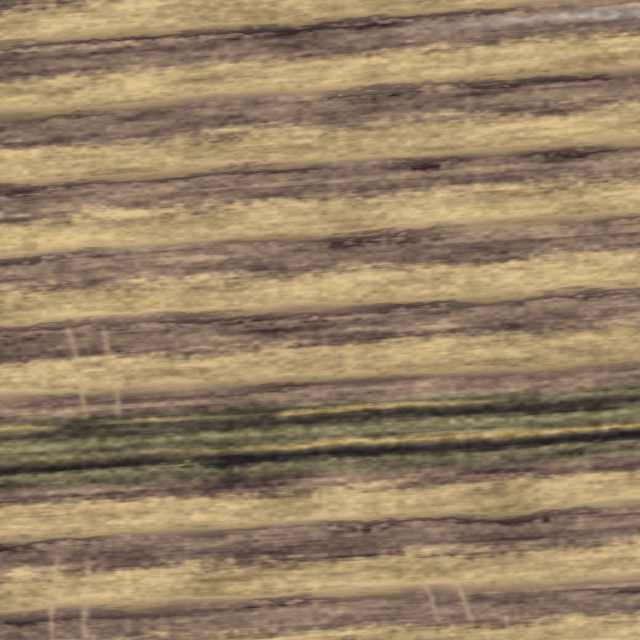
This texture is drawn by a Shadertoy shader. Its source:

```glsl
// Harvested field seen from above: straw swaths alternate with bare soil,
// cut by a dark weedy ditch and faint wheel tracks. Everything is drawn in
// sheared row coordinates and roughened with stretched value noise.

const vec3 SHADOW = vec3(0.22, 0.17, 0.15);
const vec3 STRAW = vec3(0.81, 0.71, 0.55);
const vec3 SOIL_TINT = vec3(0.004, -0.008, 0.022);
const vec3 STRAW_TINT = vec3(0.006, 0.004, -0.026);
const vec3 WEED_TINT = vec3(-0.045, 0.005, -0.035);
const vec3 DITCH_BLACK = vec3(0.15, 0.13, 0.14);
const vec3 DITCH_GRASS = vec3(0.57, 0.55, 0.40);
const vec3 DITCH_STRAW = vec3(0.78, 0.66, 0.42);
const vec3 PALE_STONE = vec3(0.72, 0.66, 0.62);

const float ROW_PERIOD = 0.111;
const float ROW_PHASE = 0.043;
const float SLOPE_BOTTOM = 0.050;
const float SLOPE_TOP = 0.075;
const float SOIL_TONE = 0.48;
const float STRAW_TONE = 0.86;
const float STREAK_CONTRAST = 0.62;
const float GRAIN_CONTRAST = 0.34;
const float DITCH_CENTRE = 0.713;

float hash(vec2 p) {
    return fract(sin(dot(p, vec2(127.1, 311.7))) * 43758.5453);
}

float noise(vec2 p) {
    vec2 i = floor(p), f = fract(p);
    f = f * f * (3.0 - 2.0 * f);
    return mix(mix(hash(i), hash(i + vec2(1, 0)), f.x),
               mix(hash(i + vec2(0, 1)), hash(i + vec2(1, 1)), f.x), f.y);
}

// Layered noise, centred on zero
float fbm(vec2 p) {
    float sum = 0.0, weight = 0.5;
    for (int i = 0; i < 4; i++) {
        sum += weight * (noise(p) - 0.5);
        p = p * 2.03 + 17.3;
        weight *= 0.6;
    }
    return sum;
}

// Soft line of a given half width
float ribbon(float x, float width) {
    x /= width;
    return exp(-x * x);
}

// Pair of curved wheel marks; span holds the lower and upper end
float wheelTracks(vec2 uv, float xTop, float lean, vec2 span) {
    float t = (span.y - uv.y) / (span.y - span.x);
    float x = uv.x - xTop - lean * (1.3 * t - 0.3 * t * t);
    x += 0.006 * (noise(uv * 45.0) - 0.5);
    float ends = smoothstep(0.0, 0.15, t) * smoothstep(1.0, 0.88, t);
    float gap = 0.052;
    return ends * (ribbon(x, 0.006) + ribbon(x - gap, 0.006));
}

void mainImage(out vec4 fragColor, in vec2 fragCoord) {
    vec2 uv = fragCoord / iResolution.xy;

    // Row coordinates: x along the rows, depth across them from the top
    float depth = 1.0 - uv.y + uv.x * mix(SLOPE_BOTTOM, SLOPE_TOP, uv.y);
    vec2 row = vec2(uv.x, depth);
    float wobble = 0.008 * fbm(row * vec2(5.0, 9.0)) + 0.004 * fbm(row * vec2(28.0, 40.0));
    float streak = fbm(row * vec2(9.0, 75.0));
    float grain = 0.6 * noise(row * vec2(75.0, 150.0)) + 0.4 * noise(row * vec2(130.0, 225.0) + 9.0) - 0.5;

    // Straw swaths with ragged edges
    float q = fract((depth + wobble - ROW_PHASE) / ROW_PERIOD + 0.5) - 0.5;
    q += 0.26 * streak + 0.10 * grain;
    float straw = smoothstep(-0.38, -0.16, q) * (1.0 - smoothstep(0.15, 0.30, q));
    float ditch = smoothstep(0.064, 0.045, abs(depth + wobble - DITCH_CENTRE));
    straw *= 1.0 - ditch;

    // Long thin streaks and the broken shadow below each swath
    float paleStreak = smoothstep(0.64, 0.88, noise(row * vec2(4.0, 85.0) + 31.0));
    float darkStreak = smoothstep(0.68, 0.92, noise(row * vec2(5.0, 105.0) + 73.0));
    float patchy = smoothstep(0.30, 0.75, noise(row * vec2(9.0, 20.0) + 5.0));
    float tone = mix(SOIL_TONE, STRAW_TONE, straw);
    tone += STREAK_CONTRAST * streak + GRAIN_CONTRAST * grain;
    tone += 0.20 * fbm(row * vec2(4.0, 12.0) + 40.0);
    tone += 0.20 * paleStreak * (1.0 - straw) - 0.17 * darkStreak * (1.0 - 0.5 * straw);
    tone -= 0.27 * patchy * ribbon(q - 0.29, 0.055);
    tone -= 0.10 * ditch;

    // Wheel tracks
    float tracks = wheelTracks(uv, 0.105, 0.032, vec2(0.34, 0.50))
                 + wheelTracks(uv, 0.625, 0.065, vec2(0.02, 0.155))
                 + wheelTracks(uv, 0.086, -0.006, vec2(-0.02, 0.14));
    tone = mix(tone, 0.88 + 0.3 * grain, 0.55 * min(tracks, 1.0));

    vec3 color = mix(SHADOW, STRAW, clamp(tone, 0.0, 1.08));
    color += mix(SOIL_TINT, STRAW_TINT, straw) + WEED_TINT * ditch;

    // Ditch: straw rim, shadow, grass, straw and black water line
    float across = depth + 1.3 * wobble + 0.008 * streak;
    float broken = smoothstep(0.25, 0.60, noise(row * vec2(8.0, 25.0) + 60.0));
    float rightSide = smoothstep(0.20, 0.55, uv.x);
    float waterGap = 1.0 - 0.75 * ribbon(uv.x - 0.285, 0.035);
    vec3 rough = vec3(0.30 * grain);
    color = mix(color, DITCH_BLACK + 0.4 * rough, 0.75 * ribbon(across - 0.684, 0.008) * mix(0.45, 1.0, rightSide));
    color = mix(color, DITCH_STRAW + rough, 0.75 * ribbon(across - 0.671, 0.004) * broken);
    color = mix(color, DITCH_GRASS + rough, 0.75 * ribbon(across - 0.701, 0.006));
    color = mix(color, DITCH_STRAW + rough, 0.85 * ribbon(across - 0.722, 0.0045) * mix(0.25, 1.0, rightSide));
    color = mix(color, DITCH_BLACK + 0.4 * rough, 0.92 * ribbon(across - 0.737, 0.0075) * waterGap);
    color = mix(color, DITCH_GRASS + rough, 0.40 * ribbon(across - 0.750, 0.004));

    // Stony strip in the upper right corner
    float stones = ribbon(across - 0.094, 0.008) * smoothstep(0.45, 0.95, uv.x);
    color = mix(color, PALE_STONE + rough, 0.75 * stones);

    fragColor = vec4(clamp(color, 0.0, 1.0), 1.0);
}
```
